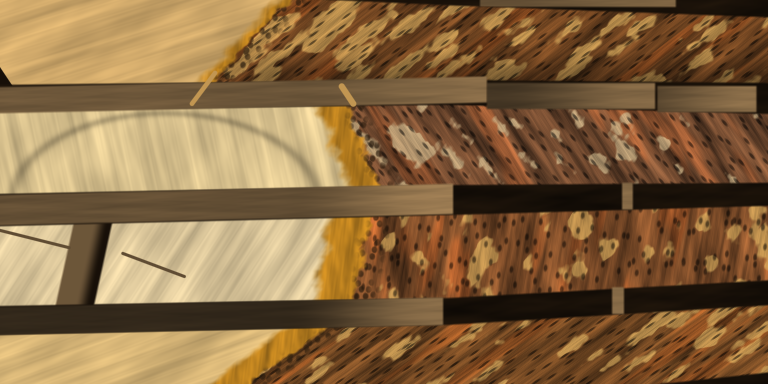
This texture is drawn by a Shadertoy shader. Its source:

```glsl
const float SOFT = 0.004;
const vec3 GOLD = vec3(0.73, 0.5, 0.12);
const vec3 DARK = vec3(0.09, 0.06, 0.03);
const vec3 GREY = vec3(0.53, 0.42, 0.28);

vec2 hash2(vec2 p) {
    return fract(sin(vec2(dot(p, vec2(127, 311)), dot(p, vec2(269, 183)))) * 4375.85);
}

// Distance to the nearest scattered cell centre
float cells(vec2 p) {
    vec2 id = floor(p), f = p - id;
    float nearest = 2.0;
    for (int k = 0; k < 9; k++) {
        vec2 g = vec2(k % 3 - 1, k / 3 - 1);
        nearest = min(nearest, length(g + hash2(id + g) - f));
    }
    return nearest;
}

// Layered sines, elongated by the scale of the input
float waves(vec2 p) {
    float sum = 0.0, amp = 0.5;
    for (int i = 0; i < 5; i++) {
        sum += amp * sin(p.x + 1.6 * sin(p.y + 0.37 * p.x + float(i)));
        p = p * vec2(1.73, 1.41) + vec2(2.3, 4.1);
        amp *= 0.68;
    }
    return sum;
}

float blob(vec2 p, vec2 centre, vec2 radius) {
    vec2 d = (p - centre) / radius;
    return exp(-dot(d, d));
}

// Height of an edge given at the left, the bend and the right
float bend(float x, vec3 h) {
    return x < 1.17 ? mix(h.x, h.y, x / 1.17) : mix(h.y, h.z, (x - 1.17) / 0.83);
}

float between(float v, float lo, float hi) {
    return smoothstep(lo - SOFT, lo + SOFT, v) * (1.0 - smoothstep(hi - SOFT, hi + SOFT, v));
}

float slab(vec2 p, vec3 top, vec3 bottom) {
    return between(p.y, bend(p.x, top), bend(p.x, bottom));
}

float stroke(vec2 p, vec2 a, vec2 b, float width) {
    vec2 d = b - a;
    float t = clamp(dot(p - a, d) / dot(d, d), 0.0, 1.0);
    return 1.0 - smoothstep(width, width + SOFT, length(p - a - d * t));
}

vec3 endGrain(vec2 p, vec2 across, vec3 cream) {
    vec2 s = vec2(dot(p, across) * 55.0, dot(p, vec2(-across.y, across.x)) * 5.0);
    return cream * (1.0 + 0.1 * waves(s) + 0.06 * waves(p * vec2(9, 13)));
}

vec3 bark(vec2 p, float lean, vec3 husk, vec3 flake, float cover) {
    vec2 s = vec2(p.x + lean * p.y, p.y);
    float fine = waves(s * vec2(110, 24) + 3.0);
    vec3 c = husk * (1.0 + 0.34 * waves(s * vec2(38, 9)) + 0.18 * fine);
    c *= 1.0 + vec3(0.25, 0.12, 0) * smoothstep(0.2, 0.7, waves(s * vec2(17, 6) + 8.0));
    float island = cover - cells(s * vec2(13, 8)) + 0.2 * waves(p * vec2(31, 43));
    c = mix(c, flake * (1.0 + 0.15 * fine), 0.85 * smoothstep(-0.03, 0.12, island));
    return c * mix(0.5, 1.0, smoothstep(0.07, 0.25, cells(s * vec2(34, 19) + 7.0)));
}

// Cut face, golden ring and bark, split at the rim position
vec3 timber(vec2 p, float rim, float ring, vec2 across, float lean, vec3 cream, vec3 husk, vec3 flake, float cover) {
    float d = p.x - rim + 0.012 * waves(p * vec2(30, 60));
    vec3 gold = GOLD * (1.0 + 0.18 * waves(p * vec2(60, 18)));
    vec3 c = mix(endGrain(p, across, cream), gold, smoothstep(-0.02, 0.02, d + ring));
    c = mix(c, bark(p, lean, husk, flake, cover), smoothstep(-0.008, 0.008, d));
    float grit = smoothstep(0.45, 0.2, cells(p * vec2(45, 38)));
    return mix(c, DARK * 1.8, 0.7 * grit * blob(vec2(d, 0), vec2(0.02, 0), vec2(0.025)));
}

// Spacer board with a worn end; its top edge falls by slope
void board(inout vec3 c, vec2 p, vec2 span, vec2 edges, float slope, vec3 body, vec3 tip) {
    float y = p.y + slope * p.x;
    vec3 wood = mix(body, tip, smoothstep(span.y - 0.42, span.y, p.x));
    wood *= 1.0 + 0.08 * waves(p * vec2(7, 130));
    c = mix(c, wood, between(p.x, span.x, span.y) * between(y, edges.x, edges.y));
}

void mainImage(out vec4 fragColor, in vec2 fragCoord) {
    // Height is one unit, measured downwards
    vec2 p = vec2(fragCoord.x, iResolution.y - fragCoord.y) / iResolution.y;
    float x = p.x, y = p.y;
    vec3 c = DARK * (1.0 + 0.3 * waves(p * vec2(8, 60)));
    board(c, p, vec2(1.25, 1.76), vec2(-0.1, 0.018), 0.0, GREY * 0.7, GREY);

    // Top log
    vec3 flake = vec3(0.76, 0.59, 0.32);
    vec3 w = timber(p, 0.755 - 0.93 * y, 0.035, vec2(0.35, 1), 1.2, vec3(0.8, 0.65, 0.41),
        vec3(0.41, 0.25, 0.12), flake, 0.3 + 0.25 * blob(p, vec2(0.85, 0.07), vec2(0.3, 0.1)));
    w *= 1.0 - 0.35 * smoothstep(0.12, 0.22, y) * smoothstep(0.5, 0.8, x);
    w = mix(w, DARK, stroke(p, vec2(-0.02, 0.17), vec2(0.02, 0.23), 0.012));
    c = mix(c, w, slab(p, vec3(-0.04, 0.014, 0.045), vec3(0.221, 0.208, 0.216)));

    // Second log with an arched growth ring
    float cover = 0.13 + 0.3 * blob(p, vec2(1.06, 0.37), vec2(0.16, 0.09))
        + 0.5 * blob(p, vec2(1.61, 0.405), vec2(0.07, 0.03));
    w = timber(p, 0.8 + 0.38 * y, 0.075, vec2(1, -0.25), -0.7, vec3(0.84, 0.75, 0.55),
        vec3(0.43, 0.28, 0.18), vec3(0.74, 0.64, 0.48), cover);
    float arch = length((p - vec2(0.43, 0.53)) / vec2(0.4, 0.235)) - 1.0;
    w *= 1.0 - 0.23 * exp(-pow(arch / 0.04, 2.0)) * step(x, 0.86);
    c = mix(c, w, slab(p, vec3(0.287, 0.273, 0.297), vec3(0.505, 0.482, 0.476)));

    // Third log with a split and fine cracks
    cover = 0.15 + 0.35 * blob(p, vec2(1.54, 0.61), vec2(0.1, 0.07))
        + 0.3 * blob(p, vec2(1.25, 0.67), vec2(0.09, 0.05)) + 0.25 * smoothstep(1.9, 2.0, x);
    w = timber(p, 1.08 - 0.2 * y, 0.105, vec2(1, 0.6), 0.08, vec3(0.85, 0.77, 0.6),
        vec3(0.46, 0.28, 0.15), flake, cover);
    float split = x + 0.22 * (y - 0.59);
    w = mix(w, mix(GREY * 0.8, DARK, smoothstep(0.24, 0.28, split)), between(split, 0.19, 0.29));
    w = mix(w, GREY * 0.7, stroke(p, vec2(0, 0.6), vec2(0.18, 0.645), 0.002));
    w = mix(w, GREY * 0.7, stroke(p, vec2(0.32, 0.66), vec2(0.48, 0.72), 0.002));
    c = mix(c, w, slab(p, vec3(0.589, 0.56, 0.536), vec3(0.797, 0.776, 0.73)));

    // Bottom log
    w = timber(p, 2.0 - 1.35 * y, 0.1, vec2(0.4, 1), 1.3, vec3(0.83, 0.7, 0.46),
        vec3(0.43, 0.27, 0.13), flake, 0.17 + 0.25 * blob(p, vec2(1.8, 0.85), vec2(0.25, 0.08)));
    c = mix(c, w, slab(p, vec3(0.872, 0.846, 0.795), vec3(1.1, 1.06, 0.97)));

    // Spacer boards between the logs
    board(c, p, vec2(1.268, 1.706), vec2(0.216, 0.284), 0.0, GREY * 0.5, GREY);
    board(c, p, vec2(1.712, 1.97), vec2(0.224, 0.292), 0.0, GREY * 0.5, GREY);
    board(c, p, vec2(-0.1, 1.268), vec2(0.227, 0.295), 0.022, GREY * 0.8, GREY);
    board(c, p, vec2(-0.1, 1.18), vec2(0.508, 0.587), 0.025, GREY * 0.73, GREY * 1.15);
    board(c, p, vec2(-0.1, 1.154), vec2(0.8, 0.872), 0.022, GREY * 0.37, GREY);
    board(c, p, vec2(1.62, 1.648), vec2(0.476, 0.546), 0.0, GREY, GREY);
    board(c, p, vec2(1.594, 1.625), vec2(0.748, 0.818), 0.0, GREY, GREY);

    // Loose splinters
    c = mix(c, flake, stroke(p, vec2(0.5, 0.27), vec2(0.56, 0.19), 0.004));
    c = mix(c, flake, stroke(p, vec2(0.89, 0.225), vec2(0.92, 0.27), 0.006));
    fragColor = vec4(clamp(c, 0.0, 1.0), 1);
}
```
